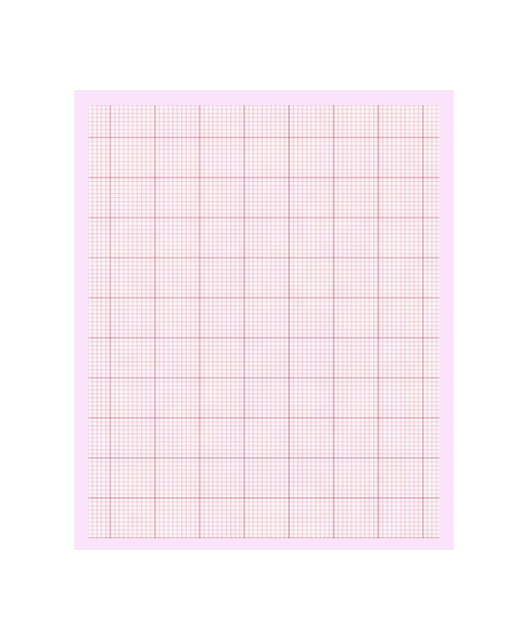
This pattern is drawn by a Shadertoy shader. Its source:

```glsl
// A sheet of pink graph paper with a lilac border, centred on white.
// Fine and bold rulings are box-filtered periodic lines that multiply the paper
// colour; hashes vary each line. The white margin makes the canvas tile.

const vec3 MARGIN = vec3(1.0);
const vec3 BORDER = vec3(0.98, 0.89, 0.985);
const vec3 PAPER  = vec3(0.998, 0.962, 0.974);
const vec3 FINE_INK = vec3(0.955, 0.910, 0.925);
const vec3 BOLD_INK = vec3(0.915, 0.765, 0.800);

// Rectangles (min, max) and ruling layout, as fractions of the canvas
const vec2 SHEET_MIN = vec2(0.1408, 0.1406), SHEET_MAX = vec2(0.8592, 0.8594);
const vec2 GRID_MIN  = vec2(0.1677, 0.1589), GRID_MAX  = vec2(0.8323, 0.8359);
const vec2 BOLD_ORIGIN = vec2(0.2089, 0.2220);
const vec2 BOLD_PITCH  = vec2(0.0846, 0.06257);
const float SUBDIVISIONS = 10.0;

// Line widths, as fractions of one fine cell
const float FINE_WIDTH = 0.36;
const float BOLD_WIDTH = 0.42;

const float LINE_VARIATION = 0.25;
const float BLOTCH_SCALE = 28.0;
const float BLOTCH_AMOUNT = 0.018;

float hash(vec2 p) {
    vec3 q = fract(p.xyx * 0.1031);
    q += dot(q, q.yzx + 33.33);
    return fract((q.x + q.y) * q.z);
}

float valueNoise(vec2 p) {
    vec2 i = floor(p), f = fract(p);
    f = f * f * (3.0 - 2.0 * f);
    return mix(mix(hash(i), hash(i + vec2(1, 0)), f.x),
               mix(hash(i + vec2(0, 1)), hash(i + vec2(1, 1)), f.x), f.y);
}

// Share of a pixel covered by a line of the given width at signed distance d
float lineCoverage(float d, float width, float pixel) {
    float lo = max(d - 0.5 * pixel, -0.5 * width);
    float hi = min(d + 0.5 * pixel, 0.5 * width);
    return clamp((hi - lo) / pixel, 0.0, 1.0);
}

// Antialiased rectangle
float boxMask(vec2 p, vec2 lo, vec2 hi, vec2 pixel) {
    vec2 inside = clamp(min(p - lo, hi - p) / pixel + 0.5, 0.0, 1.0);
    return inside.x * inside.y;
}

// Ink filter of one family of parallel lines; x counts fine cells
vec3 ruling(float x, float pixel, float seed) {
    float id = floor(x + 0.5);
    bool bold = mod(id, SUBDIVISIONS) < 0.5;
    float cover = lineCoverage(x - id, bold ? BOLD_WIDTH : FINE_WIDTH, pixel);
    float strength = 1.0 + LINE_VARIATION * (hash(vec2(id + 200.0, seed)) - 0.5);
    vec3 ink = bold ? BOLD_INK : FINE_INK;
    // Some bold lines lean towards grey
    if (bold) ink.r -= 0.05 * hash(vec2(seed, id + 300.0));
    return mix(vec3(1.0), ink, cover * strength);
}

void mainImage(out vec4 fragColor, in vec2 fragCoord) {
    vec2 uv = fragCoord / iResolution.xy;
    vec2 pixel = 1.0 / iResolution.xy;

    // Rulings on the paper
    vec2 cells = (uv - BOLD_ORIGIN) / BOLD_PITCH * SUBDIVISIONS;
    vec2 cellPixel = pixel / BOLD_PITCH * SUBDIVISIONS;
    vec3 grid = PAPER * ruling(cells.x, cellPixel.x, 3.0)
                      * ruling(cells.y, cellPixel.y, 17.0);

    // Faint uneven print tint: warmer in places, cooler in others
    vec2 blotch = uv * BLOTCH_SCALE;
    float warmth = valueNoise(blotch) - 0.5;
    float tone = valueNoise(blotch * 1.7 + 40.0) - 0.5;
    grid += BLOTCH_AMOUNT * (tone + warmth * vec3(0.2, 0.6, -1.0));

    // Layers: margin, border, grid
    vec3 color = mix(MARGIN, BORDER, boxMask(uv, SHEET_MIN, SHEET_MAX, pixel));
    color = mix(color, grid, boxMask(uv, GRID_MIN, GRID_MAX, pixel));
    fragColor = vec4(clamp(color, 0.0, 1.0), 1.0);
}
```
